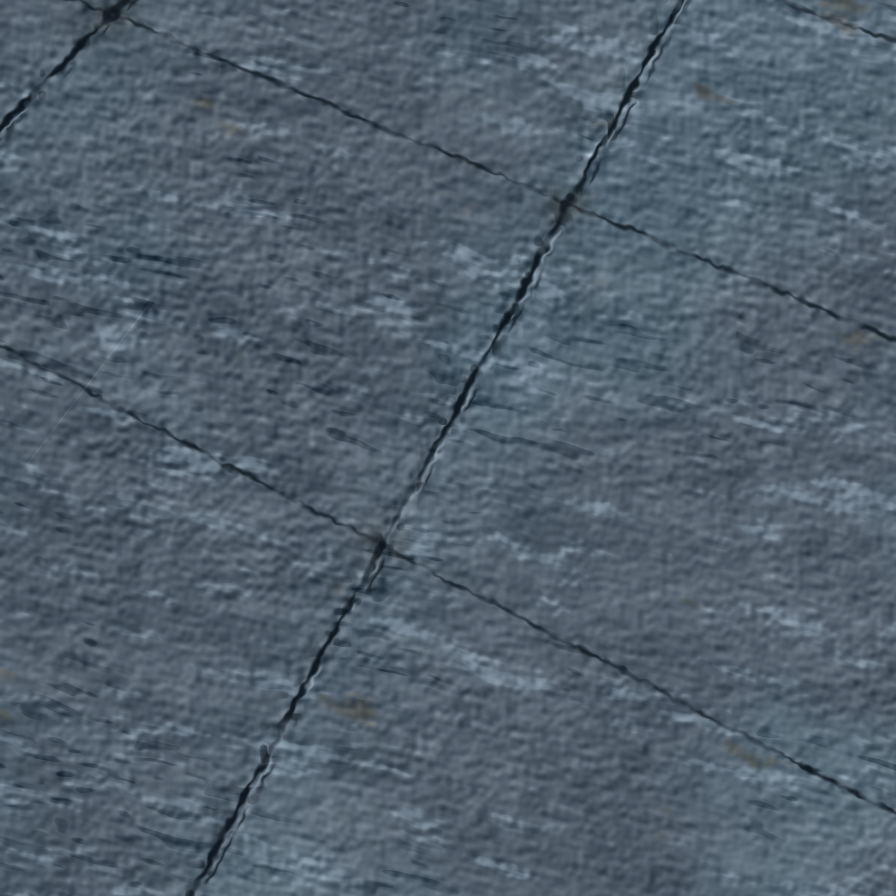
Write a WebGL 1 fragment shader that draws this texture.

```glsl
precision highp float;
uniform vec2 u_resolution;

const vec3 SLATE = vec3(0.322, 0.372, 0.420);
const vec3 PALE = vec3(0.53, 0.60, 0.66);
const vec3 TEAL = vec3(0.35, 0.43, 0.485);
const vec3 RUST = vec3(0.28, 0.28, 0.25);
const vec3 GAP = vec3(0.045, 0.080, 0.110);

float hash(vec2 p) {
  return fract(sin(dot(p, vec2(127.1, 311.7))) * 43758.5453);
}

float noise(vec2 p) {
  vec2 i = floor(p), f = fract(p);
  f = f * f * (3.0 - 2.0 * f);
  return mix(mix(hash(i), hash(i + vec2(1.0, 0.0)), f.x),
             mix(hash(i + vec2(0.0, 1.0)), hash(i + 1.0), f.x), f.y);
}

float fbm(vec2 p) {
  float sum = 0.0, amp = 0.5;
  for (int i = 0; i < 5; i++) {
    sum += amp * noise(p);
    p = mat2(1.6, 1.2, -1.2, 1.6) * p + 7.3;
    amp *= 0.5;
  }
  return sum;
}

vec2 rotate(vec2 p, float a) {
  float c = cos(a), s = sin(a);
  return vec2(c * p.x - s * p.y, s * p.x + c * p.y);
}

// Inverse perspective: canvas point to slab coordinates
vec2 slabCoord(vec2 p) {
  p.y = 1.0 - p.y;
  vec2 u = vec2(0.439, 0.186) + 0.113 * p;
  vec2 v = vec2(-0.257, 0.235) + 0.169 * p;
  vec2 r = p - vec2(0.124, 0.016);
  return vec2(r.x * v.y - r.y * v.x, u.x * r.y - u.y * r.x) / (u.x * v.y - u.y * v.x);
}

// Signed canvas distances to the nearest joint along each slab axis
vec2 jointDistance(vec2 p, vec2 slab) {
  float e = 0.002;
  vec2 dx = (slabCoord(p + vec2(e, 0.0)) - slab) / e;
  vec2 dy = (slabCoord(p + vec2(0.0, e)) - slab) / e;
  vec2 offset = slab - floor(slab + 0.5);
  return offset / sqrt(dx * dx + dy * dy);
}

float band(float d, float width, float soft) {
  return 1.0 - smoothstep(width - soft, width + soft, abs(d));
}

float segment(vec2 p, vec2 a, vec2 b) {
  vec2 ab = b - a;
  return length(p - a - ab * clamp(dot(p - a, ab) / dot(ab, ab), 0.0, 1.0));
}

// Difference of shifted noise, lit from the upper left
float relief(vec2 p) {
  return noise(p) - noise(p + vec2(0.6, -0.65));
}

vec3 stone(vec2 p, vec2 slab) {
  vec2 q = rotate(p, 0.24);
  vec2 warp = 0.03 * vec2(fbm(p * 9.0), fbm(p * 9.0 + 31.0));
  vec2 layer = (q + warp) * vec2(6.0, 20.0);
  float rough = 0.6 + 0.8 * fbm(p * 6.0 + 50.0);
  float grain = relief(q * vec2(70.0, 150.0)) * 0.10;
  grain += relief(p * 150.0 + 13.0) * 0.085;
  grain += (noise(q * vec2(45.0, 125.0) + warp * 90.0) - 0.5) * 0.07;
  float tone = (fbm(layer) - 0.48) * 0.15 + (hash(floor(slab) + 4.0) - 0.5) * 0.02;
  tone += grain * rough;

  float wash = smoothstep(0.42, 0.68, fbm(p * 4.0 + 2.6));
  vec3 color = mix(SLATE, TEAL, wash * 0.55) + tone;
  float flake = smoothstep(0.60, 0.80, fbm(layer * vec2(1.8, 2.2) + 5.0) + grain * 0.9);
  color = mix(color, PALE + grain, flake * 0.5);
  float crack = smoothstep(0.70, 0.88, noise(q * vec2(34.0, 130.0) + warp * 120.0));
  color -= 0.10 * crack * smoothstep(0.45, 0.62, fbm(p * 7.0 + 17.0));
  float stain = smoothstep(0.72, 0.82, fbm(q * vec2(9.0, 17.0) + 41.0) + grain * 0.4);
  return mix(color, RUST + tone, stain * 0.6);
}

void main() {
  vec2 p = gl_FragCoord.xy / u_resolution;
  float aa = 0.8 / min(u_resolution.x, u_resolution.y);
  vec2 slab = slabCoord(p);
  vec2 joint = jointDistance(p, slab);
  vec3 color = stone(p, slab);

  // Worn surface and crumbs beside the long joints
  float wear = exp(-abs(joint.x - 0.025) / 0.045);
  color = mix(color, TEAL + (color - SLATE), wear * 0.3);
  float crumbs = relief(p * 105.0) * exp(-abs(joint.x) / 0.013);
  color += 0.32 * crumbs + 0.18 * relief(p * 120.0 + 6.0) * exp(-abs(joint.y) / 0.007);
  float pits = smoothstep(0.66, 0.82, noise(p * 85.0 + 37.0));
  color = mix(color, GAP, pits * exp(-abs(joint.x) / 0.010) * 0.75);

  // Ragged gaps, broken into strong and faint stretches
  vec2 shake = vec2(noise(p * 115.0), noise(p * 125.0 + 19.0)) - 0.5;
  vec2 sway = vec2(noise(p * 30.0 + 5.0), noise(p * 28.0 + 15.0)) - 0.5;
  vec2 ragged = joint + 0.0045 * shake + 0.003 * sway;
  float gapX = band(ragged.x, 0.0008 + 0.0038 * noise(p * 62.0), aa + 0.0014);
  float gapY = band(ragged.y, 0.0005 + 0.0030 * noise(p * 70.0 + 3.0), aa + 0.0014);
  gapX *= 0.45 + 0.55 * smoothstep(0.25, 0.55, noise(p * 44.0 + 71.0));
  gapY *= 0.35 + 0.55 * smoothstep(0.30, 0.65, noise(p * 38.0 + 83.0));

  // Chipped light lips and a second dark edge
  float chips = smoothstep(0.45, 0.75, noise(p * 60.0 + 23.0));
  float lip = band(ragged.x - 0.0055, 0.0012, aa + 0.001) * chips;
  float splinter = band(ragged.x - 0.010, 0.0012, aa + 0.0012);
  splinter *= smoothstep(0.5, 0.75, noise(p * 36.0 + 11.0));
  color = mix(color, GAP, max(gapX * 0.95, gapY * 0.88));
  color = mix(color, GAP, splinter * 0.8);
  color = mix(color, PALE + 0.08, lip * 0.65);

  // Dirt gathered where joints cross
  float corner = length(joint);
  float dirt = exp(-corner * corner / 0.0005);
  color = mix(color, RUST, dirt * 0.6 * noise(p * 60.0 + 9.0));
  float hollow = band(corner + 0.018 * (noise(p * 110.0) - 0.5), 0.006, 0.004);
  color = mix(color, GAP, hollow * 0.8);

  // Fine scratch
  float scratch = segment(p, vec2(0.025, 0.475), vec2(0.17, 0.665));
  color += 0.07 * band(scratch, 0.0008, aa) * noise(p * 40.0);

  gl_FragColor = vec4(clamp(color, 0.0, 1.0), 1.0);
}
```
